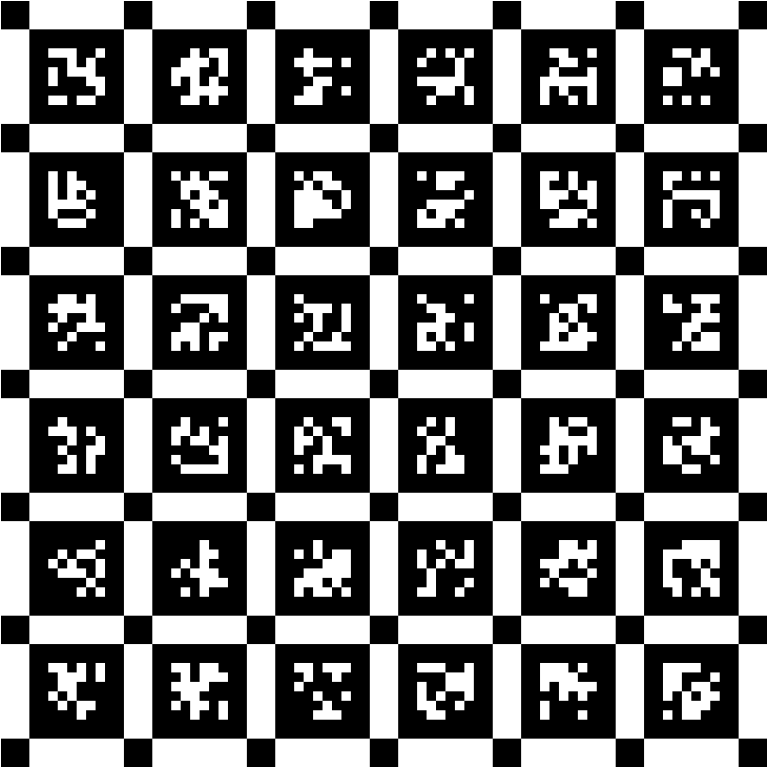
Give the GLSL for this pattern, as a Shadertoy shader.

```glsl
// Calibration board: 6 x 6 square binary tags joined at their corners by small black squares.

// Multiples of the code step that are used, one per tag from the lower left
const int CODE_STEPS[36] = int[36](
    0, 1, 2, 4, 6, 8,
    13, 16, 21, 22, 26, 29,
    30, 31, 33, 34, 36, 40,
    41, 46, 47, 48, 50, 55,
    56, 59, 60, 62, 69, 70,
    74, 94, 100, 105, 109, 110);

// Bit of a 36-bit arithmetic sequence, held as two 18-bit halves; bit 0 is the highest
float codeBit(int tag, int bit) {
    uint k = uint(CODE_STEPS[tag]);
    uint low = 0x28584u + k * 0x305C5u;
    uint high = 0x35758u + k * 0xEA3u + (low >> 18);
    uint word = bit < 18 ? high : low;
    return float((word >> uint(17 - bit % 18)) & 1u);
}

// Brightness of one cell on the 81 x 81 board: gaps of 3 cells, tags of 10
float cellValue(ivec2 cell) {
    if (any(lessThan(cell, ivec2(0))) || any(greaterThan(cell, ivec2(80)))) return 1.0;

    ivec2 local = cell % 13;
    bvec2 gap = lessThan(local, ivec2(3));
    if (any(gap)) return all(gap) ? 0.0 : 1.0;

    // Six by six data bits inside a black frame two cells wide
    ivec2 data = local - 5;
    if (any(lessThan(data, ivec2(0))) || any(greaterThan(data, ivec2(5)))) return 0.0;
    ivec2 tag = cell / 13;
    return codeBit(tag.y * 6 + tag.x, (5 - data.y) * 6 + data.x);
}

void mainImage(out vec4 fragColor, in vec2 fragCoord) {
    // Board centred with a thin white margin
    float side = min(iResolution.x, iResolution.y);
    float cellsPerPixel = 81.0 / (side * 383.0 / 384.0);
    vec2 p = (fragCoord - 0.5 * iResolution.xy) * cellsPerPixel + 40.5;

    // Box filter: blend the four cells around the nearest grid corner
    vec2 corner = floor(p + 0.5);
    vec2 blend = clamp((p - corner) / cellsPerPixel + 0.5, 0.0, 1.0);
    ivec2 c = ivec2(corner);
    float below = mix(cellValue(c - 1), cellValue(c - ivec2(0, 1)), blend.x);
    float above = mix(cellValue(c - ivec2(1, 0)), cellValue(c), blend.x);

    fragColor = vec4(vec3(mix(below, above, blend.y)), 1.0);
}
```
